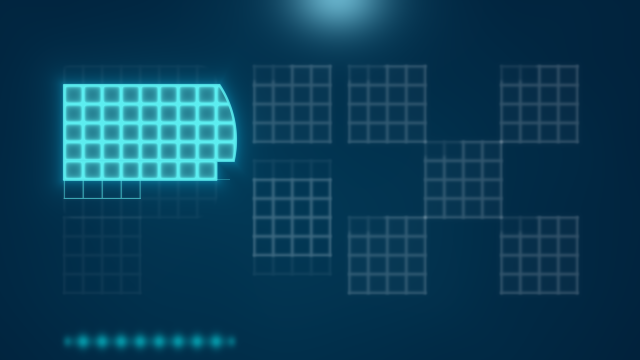
Reproduce this background procedurally as a Shadertoy shader.

```glsl
const vec3 NIGHT = vec3(0.004, 0.115, 0.215);
const vec3 OCEAN = vec3(0.006, 0.212, 0.325);
const vec3 TEAL = vec3(0.15, 0.51, 0.58);
const vec3 CYAN = vec3(0.36, 0.93, 0.94);
const vec3 HAZE = vec3(0.125, 0.105, 0.095);
const vec2 GRID_ORIGIN = vec2(0.1782, 0.816);
const vec2 CELL = vec2(0.0528, 0.0525);

float hash(vec2 p) {
    return fract(sin(dot(p, vec2(127.1, 311.7))) * 43758.5453);
}

float noise(vec2 p) {
    vec2 i = floor(p), f = fract(p);
    f = f * f * (3.0 - 2.0 * f);
    float low = mix(hash(i), hash(i + vec2(1, 0)), f.x);
    float high = mix(hash(i + vec2(0, 1)), hash(i + vec2(1, 1)), f.x);
    return mix(low, high, f.y);
}

float gauss(vec2 p, vec2 radius) {
    vec2 r = p / radius;
    return exp(-dot(r, r));
}

float boxDistance(vec2 p, vec2 lo, vec2 hi) {
    vec2 d = abs(p - 0.5 * (lo + hi)) - 0.5 * (hi - lo);
    return length(max(d, 0.0)) + min(max(d.x, d.y), 0.0);
}

// Soft lines along every whole cell coordinate
float gridLines(vec2 q, float width) {
    vec2 d = abs(fract(q + 0.5) - 0.5) / width;
    vec2 g = exp(-d * d);
    return g.x + g.y - 0.75 * g.x * g.y;
}

float gridPanel(vec2 q, vec2 lo, vec2 hi, float width) {
    float inside = 1.0 - smoothstep(0.0, 1.6 * width, boxDistance(q, lo, hi));
    return inside * gridLines(q, width);
}

// Faint tile, dimmer in the left half of its top row
float hazyTile(vec2 q, vec2 lo, vec2 size) {
    vec2 local = q - lo;
    float corner = (1.0 - smoothstep(1.7, 2.0, local.x)) * (1.0 - smoothstep(0.6, 0.9, local.y));
    float fill = 1.0 - smoothstep(-0.1, 0.35, boxDistance(q, lo, lo + size));
    return (gridPanel(q, lo, lo + size, 0.11) + 0.17 * fill) * (1.0 - 0.5 * corner);
}

float checkerTiles(vec2 q, vec2 corner) {
    float sum = 0.0;
    for (int k = 0; k < 9; k += 2) {
        vec2 tile = vec2(k % 3, k / 3);
        sum += hazyTile(q, corner + 4.0 * tile, vec2(4.0));
    }
    return sum;
}

// Lit panel: a block cut by a large arc, with a shorter last row
float litDistance(vec2 q) {
    float arc = length(q - vec2(3.73, 3.9)) - 5.3;
    float block = max(boxDistance(q, vec2(0, 1), vec2(9.2, 5)), arc);
    return min(block, boxDistance(q, vec2(0, 5), vec2(8, 6)));
}

float dotRow(vec2 q, float height) {
    float sum = 0.28 * exp(-pow((q.y - height) / 0.3, 2.0))
        * smoothstep(-0.2, 0.3, q.x) * (1.0 - smoothstep(8.7, 9.2, q.x));
    for (int i = 0; i < 10; i++) {
        float end = (i == 0 || i == 9) ? 1.0 : 0.0;
        float x = mix(float(i), 4.5, 0.035 * end);
        sum += mix(0.75, 0.35, end) * gauss(q - vec2(x, height), mix(vec2(0.31, 0.4), vec2(0.23, 0.28), end));
    }
    return sum;
}

vec3 backdrop(vec2 p, float aspect) {
    float light = gauss(p - vec2(0.44 * aspect, 0.42), vec2(0.52 * aspect, 0.72));
    vec3 color = mix(NIGHT, OCEAN, light);
    color += 0.012 * (noise(p * 5.0) - 0.5) * vec3(0.2, 1.0, 1.0);
    // Lamp above the top edge
    vec2 lamp = p - vec2(0.527 * aspect, 1.01);
    color += vec3(0.36, 0.42, 0.4) * gauss(lamp, vec2(0.125, 0.095));
    color += vec3(0.03, 0.1, 0.11) * gauss(lamp, vec2(0.24, 0.16));
    return color;
}

void mainImage(out vec4 fragColor, in vec2 fragCoord) {
    vec2 p = fragCoord / iResolution.y;
    vec2 q = vec2(p.x - GRID_ORIGIN.x, GRID_ORIGIN.y - p.y) / CELL;
    float pixel = 1.0 / (iResolution.y * CELL.y);
    vec3 color = backdrop(p, iResolution.x / iResolution.y);

    // Dim panels
    float haze = checkerTiles(q, vec2(15, 0)) + hazyTile(q, vec2(10, 0), vec2(4));
    haze += gridPanel(q, vec2(10, 6), vec2(14, 10), 0.11);
    haze += 0.35 * gridPanel(q, vec2(10, 5), vec2(14, 11), 0.11);
    float arc = 1.0 - smoothstep(-0.1, 0.2, length(q - vec2(3.73, 3.9)) - 5.3);
    haze += 0.25 * arc * gridPanel(q, vec2(0, 0), vec2(8, 8), 0.1);
    haze += 0.3 * gridPanel(q, vec2(0, 8), vec2(4, 12), 0.1);
    color += HAZE * haze;

    // Lit panel with its halo
    float d = litDistance(q);
    float outside = max(d, 0.0);
    color += vec3(0.02, 0.25, 0.28) * (0.75 * exp(-outside * 3.2) + 0.25 * exp(-outside * 0.9));
    float lines = 0.72 * gridLines(q, 0.11) + 0.38 * gridLines(q, 0.24);
    vec3 lit = mix(TEAL, CYAN, clamp(lines, 0.0, 1.0));
    color = mix(color, lit, 1.0 - smoothstep(-pixel, pixel, d));
    color = mix(color, CYAN, 0.85 * (1.0 - smoothstep(0.03, 0.03 + 1.3 * pixel, abs(d))));

    // Thin unfinished row
    float thin = gridPanel(q, vec2(0, 6), vec2(4, 7), max(0.035, 0.6 * pixel));
    thin += 0.6 * gridPanel(q, vec2(8, 6), vec2(8.7, 6), max(0.03, 0.5 * pixel));
    color = mix(color, CYAN, 0.6 * clamp(thin, 0.0, 1.0) * step(0.0, d));

    // Blurred lights
    color = mix(color, vec3(0.015, 0.56, 0.63), clamp(dotRow(q, 14.56), 0.0, 1.0));
    fragColor = vec4(color, 1.0);
}
```
